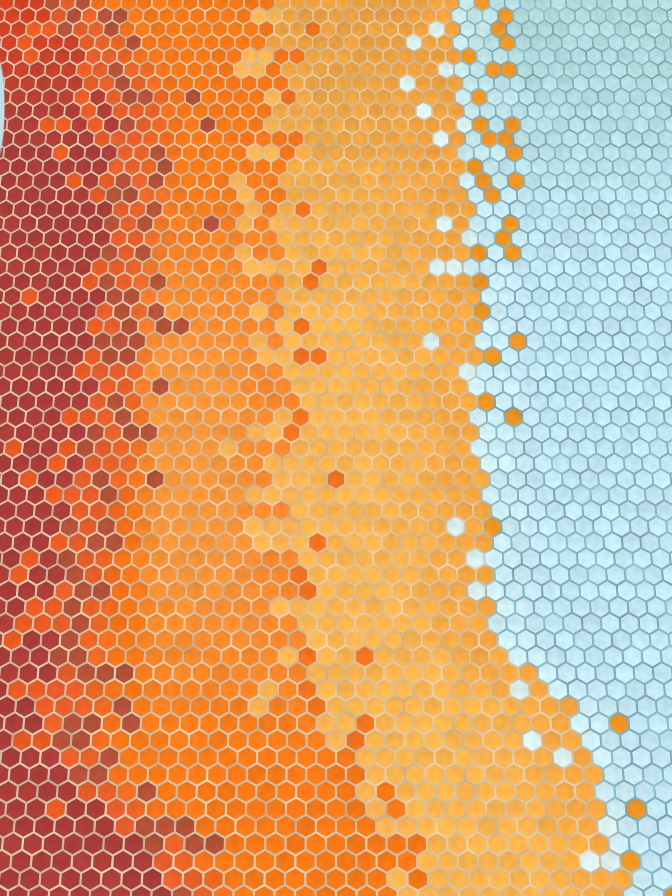
A Shadertoy shader for this pattern:

```glsl
// A hexagonal mosaic floor that runs from red through orange and amber to pale blue.
// Each tile is coloured by where its centre falls between curved borders, with hashed
// strays near each border; a gentle perspective enlarges the tiles toward the bottom.

const float SLANT = 0.29;
const float PITCH = 0.02;

float hash(vec2 p) {
    vec3 q = fract(vec3(p.xyx) * 0.1031);
    q += dot(q, q.yzx + 33.33);
    return fract((q.x + q.y) * q.z);
}

vec2 gradient(vec2 cell) {
    float angle = 6.2832 * hash(cell);
    return vec2(cos(angle), sin(angle));
}

float gradientNoise(vec2 p) {
    vec2 i = floor(p), f = p - i;
    vec2 u = f * f * f * (f * (f * 6.0 - 15.0) + 10.0);
    vec2 e = vec2(0, 1);
    float low = mix(dot(gradient(i), f), dot(gradient(i + e.yx), f - e.yx), u.x);
    float high = mix(dot(gradient(i + e), f - e), dot(gradient(i + 1.0), f - 1.0), u.x);
    return mix(low, high, u.y);
}

// Perspective between canvas (height = 1) and the flat tile lattice
vec2 toLattice(vec2 p) {
    float k = 1.0 - SLANT * (p.y - 0.5);
    return vec2((p.x - 0.375) / k, -log(k) / SLANT) / PITCH;
}

vec2 toCanvas(vec2 g) {
    float k = exp(-SLANT * PITCH * g.y);
    return vec2(0.375 + g.x * PITCH * k, 0.5 + (1.0 - k) / SLANT);
}

// Horizontal positions of the colour borders at height y
float redBorder(float y) {
    return 0.055 + 0.07 * smoothstep(0.2, 0.8, y) - 0.09 * smoothstep(0.88, 1.03, y)
         + 0.13 * (1.0 - smoothstep(0.0, 0.17, y));
}

float amberBorder(float y) {
    return 0.346 - 0.04 * y + 0.125 * (1.0 - smoothstep(0.07, 0.25, y));
}

float paleBorder(float y) {
    return 0.643 - 0.06 * y - 0.075 * smoothstep(0.2, 0.3, y) + 0.25 * max(0.25 - y, 0.0);
}

// Chance of a stray tile, fading with distance from a border
float strayChance(float d, float reach, float peak) {
    return peak * (1.0 - smoothstep(0.0, reach, abs(d)));
}

vec3 tileColor(vec2 c, vec2 id) {
    float pick = hash(id + 7.0);
    float jitter = 0.008 * (hash(id + 31.0) - 0.5);
    float toRed = c.x - redBorder(c.y) + jitter;
    float toAmber = c.x - amberBorder(c.y) + jitter;
    float toPale = c.x - paleBorder(c.y) + jitter;

    // Broad light falling across the warm tiles
    float middle = smoothstep(0.12, 0.4, c.y) * (1.0 - smoothstep(0.55, 0.85, c.y));
    float lit = middle * smoothstep(0.145, 0.18, c.x);
    vec3 red = mix(vec3(0.67, 0.24, 0.22), vec3(0.84, 0.26, 0.14), smoothstep(0.83, 1.0, c.y));
    vec3 ember = mix(vec3(0.91, 0.37, 0.17), vec3(0.97, 0.47, 0.09), smoothstep(0.02, 0.09, toRed));
    vec3 orange = mix(ember, vec3(0.98, 0.61, 0.25), lit * 0.85);
    orange = mix(orange, vec3(0.98, 0.53, 0.17), lit * smoothstep(-0.09, -0.01, toAmber));
    vec3 amber = mix(vec3(0.98, 0.71, 0.31), vec3(0.92, 0.63, 0.25), smoothstep(0.6, 1.0, c.y));
    amber = mix(amber, vec3(0.96, 0.63, 0.23), 0.7 * smoothstep(-0.12, 0.0, toPale));
    vec3 pale = mix(vec3(0.77, 0.91, 0.96), vec3(0.71, 0.86, 0.86), smoothstep(0.65, 1.0, c.y));
    pale = mix(pale, vec3(0.84, 0.95, 0.96), 0.6 * (1.0 - smoothstep(0.0, 0.08, toPale)));

    if (toPale > 0.0) return pick < strayChance(toPale, 0.1, 0.14) ? vec3(0.93, 0.58, 0.14) : pale;
    if (toAmber > 0.0) {
        if (pick < strayChance(toPale, 0.09, 0.15)) return vec3(0.86, 0.95, 0.94);
        return pick > 1.0 - strayChance(toAmber, 0.12, 0.14) ? vec3(0.95, 0.45, 0.11) : amber;
    }
    if (toRed > 0.0) {
        if (pick < strayChance(toRed, 0.14, 0.42)) return vec3(0.71, 0.32, 0.22);
        return pick > 1.0 - strayChance(toAmber, 0.08, 0.4) ? vec3(0.99, 0.71, 0.33) : orange;
    }
    return pick < strayChance(toRed, 0.1, 0.22) ? vec3(0.92, 0.36, 0.14) : red;
}

void mainImage(out vec4 fragColor, in vec2 fragCoord) {
    vec2 p = fragCoord / iResolution.xy * vec2(0.75, 1.0);
    vec2 g = toLattice(p);

    // Nearest centre of two interleaved rectangular lattices
    vec2 span = vec2(1.0, 1.732);
    vec2 a = span * floor(g / span + 0.5);
    vec2 b = span * (floor(g / span) + 0.5);
    vec2 center = distance(g, a) < distance(g, b) ? a : b;
    vec2 local = g - center;
    vec2 id = floor(center / (span * 0.5) + 0.5) + 200.0;

    // Tile face with a soft bevel and fine mottling
    vec3 tile = tileColor(toCanvas(center), id);
    tile *= 1.0 + 0.06 * (hash(id) - 0.5) - 0.05 * local.y + 0.06 * gradientNoise(g * 2.5);

    // Grout shifts from warm beige to blue grey at the pale border
    float cool = smoothstep(-0.02, 0.02, p.x - paleBorder(p.y));
    vec3 grout = mix(vec3(0.83, 0.76, 0.67), vec3(0.51, 0.70, 0.76), cool);
    grout *= 1.0 + 0.2 * gradientNoise(g * 0.7);
    float hex = max(abs(local.x), dot(abs(local), vec2(0.5, 0.866)));
    float pixel = 1.0 / (iResolution.y * PITCH * (1.0 - SLANT * (p.y - 0.5)));
    vec3 color = mix(tile, grout, smoothstep(-0.6 * pixel, 0.6 * pixel, hex - 0.445));

    // Pale sliver at the upper left edge
    float sliver = length((p - vec2(-0.002, 0.88)) / vec2(0.008, 0.06));
    color = mix(color, vec3(0.75, 0.88, 0.91), 1.0 - smoothstep(0.75, 1.0, sliver));
    fragColor = vec4(clamp(color, 0.0, 1.0), 1.0);
}
```
